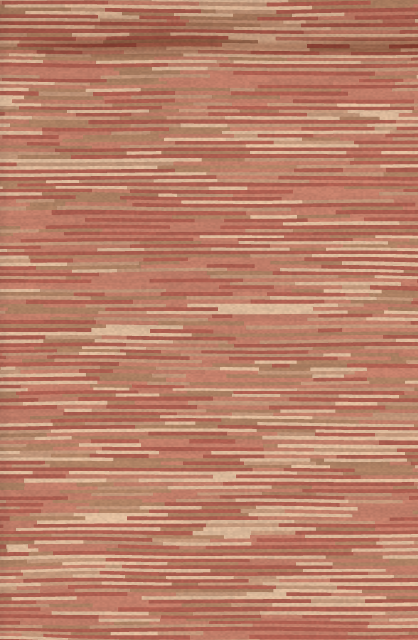
Give the GLSL for this texture, as a Shadertoy shader.

```glsl
// A hand-knotted striped rug: thin rows of long dashes in rose, pink, tan and cream.
// Rows alternate accent and ground; broad noise fields choose each dash's yarn,
// so the cream dashes gather into stepped lozenges. Wool grain and folds are added last.

#define ROW_PAIRS 92.0
#define ACCENT_PART 0.47
#define DASH_LENGTH 0.088
#define CLUSTER_SCALE vec2(6.5, 27.0)
#define TONE_SCALE vec2(6.0, 65.0)
#define FIELD_PULL 0.66
#define DASH_ACCIDENT 0.54
#define WAVE_HEIGHT 0.0035
#define SOFTNESS 0.0014
#define GRAIN 0.09
#define FOLD_DARKNESS 0.27

const vec3 ROSE  = vec3(0.675, 0.365, 0.31);
const vec3 PINK  = vec3(0.755, 0.49, 0.41);
const vec3 PEACH = vec3(0.755, 0.585, 0.475);
const vec3 TAN   = vec3(0.675, 0.50, 0.385);
const vec3 CREAM = vec3(0.86, 0.725, 0.605);

float hash(vec2 p) {
    vec3 q = fract(vec3(p.xyx) * 0.1031);
    q += dot(q, q.yzx + 33.33);
    return fract((q.x + q.y) * q.z);
}

float noise(vec2 p) {
    vec2 i = floor(p), f = fract(p);
    f = f * f * (3.0 - 2.0 * f);
    return mix(mix(hash(i), hash(i + vec2(1, 0)), f.x),
               mix(hash(i + vec2(0, 1)), hash(i + vec2(1, 1)), f.x), f.y);
}

// Broad field plus a per-dash accident, centred on one half
float yarnField(vec2 place, vec2 id) {
    return 0.5 + FIELD_PULL * (noise(place) - 0.5) + DASH_ACCIDENT * (hash(id) - 0.5);
}

// Thin accent rows carry most of the cream and tan
vec3 accentYarn(float light) {
    if (light > 0.565) return CREAM;
    if (light > 0.45) return TAN;
    if (light > 0.29) return PEACH;
    return PINK;
}

// Ground rows stay red, except in the heart of a cluster
vec3 groundYarn(float light, float tone) {
    if (light > 0.93) return CREAM;
    if (light > 0.80) return PEACH;
    if (tone < 0.56) return ROSE;
    if (tone < 0.81) return PINK;
    return TAN;
}

vec3 rug(vec2 p) {
    // Slightly wavy rows of uneven height
    float y = p.y + WAVE_HEIGHT * (noise(p * vec2(7.0, 9.0)) - 0.5);
    float pairPos = y * ROW_PAIRS + 0.4 * noise(vec2(p.x * 3.0, y * 50.0));
    float ground = step(ACCENT_PART, fract(pairPos));
    float row = 2.0 * floor(pairPos) + ground;

    // Dashes with irregular ends
    float shift = 9.0 * hash(vec2(row, 71.0));
    float along = p.x / DASH_LENGTH + shift;
    float cell = floor(along);
    float dash = cell + step(0.1 + 0.8 * hash(vec2(cell, row)), fract(along));
    vec2 center = vec2((dash - shift) * DASH_LENGTH, row * 0.5 / ROW_PAIRS);

    float light = yarnField(center * CLUSTER_SCALE + 20.0, vec2(dash + 31.0, row + 5.0));
    float tone = yarnField(center * TONE_SCALE + 60.0, vec2(dash + 83.0, row + 47.0));
    vec3 yarn = ground > 0.5 ? groundYarn(light, tone) : accentYarn(light);
    return yarn * (0.97 + 0.06 * hash(vec2(dash + 13.0, row + 97.0)));
}

void mainImage(out vec4 fragColor, in vec2 fragCoord) {
    vec2 p = fragCoord / iResolution.y;
    float spread = max(SOFTNESS, 0.75 / iResolution.y);

    // Smooth the dash edges by averaging a small grid
    vec3 color = vec3(0.0);
    for (int j = 0; j < 4; j++)
        for (int i = 0; i < 3; i++) {
            vec2 offset = (vec2(i, j) + 0.5) / vec2(3.0, 4.0) - 0.5;
            color += rug(p + spread * offset) / 12.0;
        }

    // Wool grain and broad wear
    float grain = noise(p * vec2(260.0, 380.0)) - 0.5;
    float wear = noise(p * vec2(5.0, 4.0) + 7.0) - 0.5;
    color *= 1.0 + GRAIN * grain + 0.03 * wear;

    // Patchy dark folds near the top, and a shaded left border
    float side = p.x * iResolution.y / iResolution.x;
    float patches = noise(p * vec2(7.0, 80.0) + 3.0);
    float fold = exp(-pow((p.y - 0.93) / 0.014, 2.0)) * (0.2 + 0.5 * side + 0.7 * patches)
               + 0.5 * exp(-pow((p.y - 0.962) / 0.012, 2.0)) * patches
               + 0.15 * smoothstep(0.85, 1.0, p.y);
    color *= 1.0 - FOLD_DARKNESS * fold * vec3(0.8, 1.2, 1.35);
    color *= 1.0 - 0.05 * (1.0 - smoothstep(0.0, 0.03, side));

    fragColor = vec4(clamp(color, 0.0, 1.0), 1.0);
}
```
